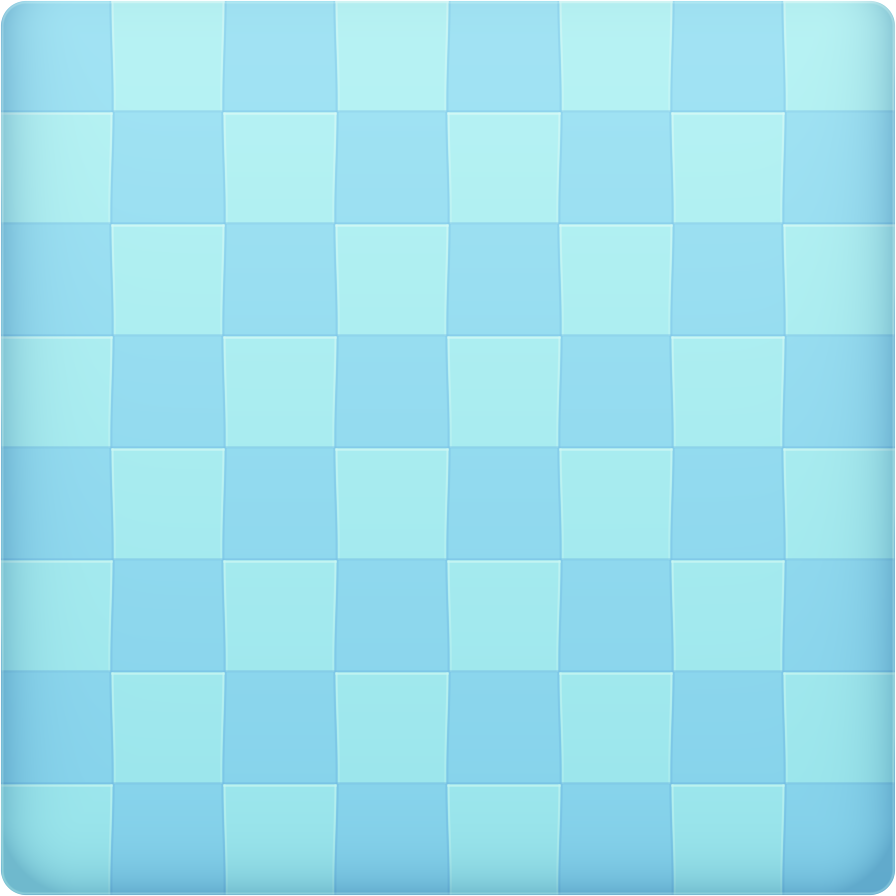
Write a three.js fragment shader that draws this pattern.

```glsl
// Glossy 8 by 8 board of pale aqua and sky blue bevelled tiles with rounded, shaded rims.
varying vec2 vUv;

// Signed distance to a rounded box, negative inside.
float roundedBox(vec2 p, vec2 halfSize, float radius) {
  vec2 q = abs(p) - halfSize + radius;
  return length(max(q, 0.0)) + min(max(q.x, q.y), 0.0) - radius;
}

// Soft line around zero.
float softLine(float d, float halfWidth, float blur) {
  return 1.0 - smoothstep(max(halfWidth - blur, 0.0), halfWidth + blur, abs(d));
}

// Distance to the nearest upright seam of a row, positive on the pale side.
// Pale tiles taper slightly toward their lower edge.
float seamDistance(vec2 p, float row) {
  float seam = floor(p.x + 0.5);
  float side = 1.0 - 2.0 * mod(seam + row, 2.0);
  float fall = clamp(1.0 - (p.y - row), 0.0, 1.0);
  return (p.x - seam) * side - mix(-0.006, 0.014, smoothstep(0.0, 0.9, fall));
}

void main() {
  vec2 p = vUv * 8.0;
  float blur = max(0.75 * fwidth(p.y), 0.005);

  // Checker, blended across the nearest level seam
  float level = floor(p.y + 0.5);
  float v = p.y - level;
  float above = smoothstep(-0.5 * blur, 0.5 * blur, v);
  float paleAbove = smoothstep(-blur, blur, seamDistance(p, level));
  float paleBelow = smoothstep(-blur, blur, seamDistance(p, level - 1.0));
  float pale = mix(paleBelow, paleAbove, above);

  // Tile colours deepen from top to bottom
  vec3 aqua = mix(vec3(0.595, 0.895, 0.922), vec3(0.725, 0.955, 0.957), vUv.y);
  vec3 sky = mix(vec3(0.515, 0.82, 0.918), vec3(0.64, 0.895, 0.957), vUv.y);
  vec3 color = mix(sky, aqua, pale);

  // Blue grooves and pale bevels on the seams
  vec3 groove = mix(vec3(0.43, 0.72, 0.88), vec3(0.53, 0.8, 0.92), vUv.y);
  vec3 shine = mix(vec3(0.76, 0.96, 0.94), vec3(0.86, 0.98, 0.97), vUv.y);
  float row = floor(p.y);
  float u = seamDistance(p, row);
  float height = p.y - row;
  color = mix(color, groove, 0.5 * softLine(u + 0.009, 0.009, blur));
  color = mix(color, shine, mix(0.3, 0.65, height) * softLine(u - 0.012, 0.008, blur));
  color = mix(color, groove, 0.6 * softLine(v - 0.006, 0.009, blur));
  color = mix(color, shine, 0.8 * paleBelow * softLine(v + 0.015, 0.009, blur));

  // Inner shade on the sides and bottom, weaker along the top
  float depth = -roundedBox(vUv - vec2(0.5, 0.525), vec2(0.5, 0.525), 0.09);
  float shade = exp(-max(depth, 0.0) / 0.026);
  color *= mix(vec3(1.0), vec3(0.73, 0.81, 0.87), shade);

  // Fine bright rim and rounded white corners
  float outside = roundedBox(vUv - 0.5, vec2(0.4988), 0.028);
  float pixel = fwidth(vUv.y);
  color = mix(color, shine, 0.3 * softLine(outside + 0.0015, 0.0012, pixel));
  color = mix(color, vec3(1.0), smoothstep(-0.5 * pixel, 0.75 * pixel, outside));

  gl_FragColor = vec4(color, 1.0);
}
```
